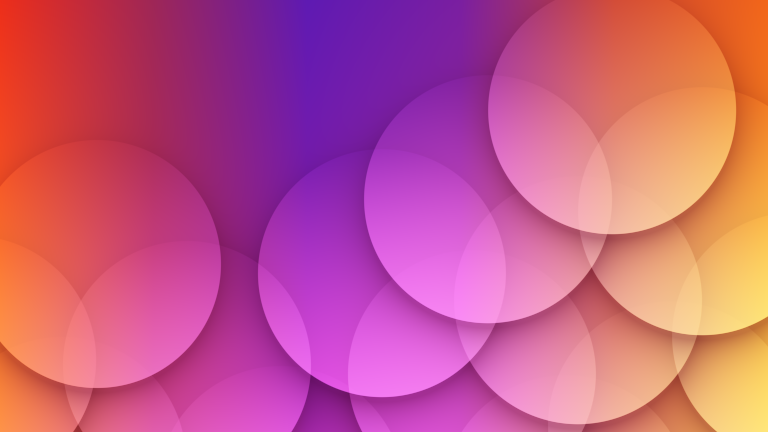
A WebGL 1 fragment shader for this background:

```glsl
precision highp float;
// Translucent overlapping discs with soft shadows over a red, violet and gold gradient.

uniform vec2 u_resolution;

// Lengths are in canvas heights
const float RADIUS = 0.287;
const float SHADOW_DROP = 0.012;
const float SHADOW_BLUR = 0.036;
const float SHADOW_STRENGTH = 0.6;
const float FILL_OPACITY = 0.85;
const float OVERLAP_GLOSS = 0.3;
const vec3 SHADOW_TINT = vec3(0.65, 0.40, 0.55);

// Disc layout: two descending staircases, each head trailing a curved chain
const int CHAINS = 5;
const int LINKS = 3;
const float RIGHT_CHAINS = 3.0;
const vec2 RIGHT_HEAD = vec2(1.417, 0.745);
const vec2 RIGHT_STEP = vec2(-0.308, -0.2234);
const vec2 RIGHT_BEND = vec2(0.0208, 0.0174);
const vec2 LEFT_HEAD = vec2(0.2245, 0.389);
const vec2 LEFT_STEP = vec2(-0.289, -0.222);
const vec2 LINK_STEP = vec2(0.2037, -0.206);
const vec2 LINK_BEND = vec2(0.0046, -0.0278);

// Six evenly spaced colours from left to right
vec3 ramp(float x, vec3 a, vec3 b, vec3 c, vec3 d, vec3 e, vec3 f) {
    float s = x * 5.0;
    vec3 color = mix(a, b, clamp(s, 0.0, 1.0));
    color = mix(color, c, clamp(s - 1.0, 0.0, 1.0));
    color = mix(color, d, clamp(s - 2.0, 0.0, 1.0));
    color = mix(color, e, clamp(s - 3.0, 0.0, 1.0));
    return mix(color, f, clamp(s - 4.0, 0.0, 1.0));
}

vec3 backdrop(vec2 uv) {
    vec3 top = ramp(uv.x,
        vec3(0.93, 0.18, 0.10), vec3(0.62, 0.15, 0.34), vec3(0.37, 0.10, 0.70),
        vec3(0.48, 0.12, 0.63), vec3(0.82, 0.28, 0.20), vec3(0.95, 0.40, 0.10));
    vec3 bottom = ramp(uv.x,
        vec3(1.00, 0.50, 0.20), vec3(0.75, 0.20, 0.35), vec3(0.60, 0.12, 0.65),
        vec3(0.70, 0.20, 0.65), vec3(0.85, 0.30, 0.30), vec3(1.00, 0.70, 0.20));
    return mix(bottom, top, uv.y);
}

vec3 discTint(float x) {
    return ramp(x,
        vec3(1.00, 0.55, 0.22), vec3(0.93, 0.35, 0.75), vec3(0.97, 0.36, 0.97),
        vec3(0.98, 0.42, 0.95), vec3(0.96, 0.70, 0.60), vec3(1.00, 0.92, 0.42));
}

vec2 discCenter(float chain, float link) {
    vec2 head = RIGHT_HEAD + chain * RIGHT_STEP + chain * chain * RIGHT_BEND;
    if (chain > RIGHT_CHAINS - 0.5) {
        head = LEFT_HEAD + (chain - RIGHT_CHAINS) * LEFT_STEP;
    }
    return head + link * LINK_STEP + link * link * LINK_BEND;
}

void main() {
    vec2 uv = gl_FragCoord.xy / u_resolution;
    vec2 p = gl_FragCoord.xy / u_resolution.y;
    float edge = 0.75 / u_resolution.y;
    vec3 color = backdrop(uv);
    vec3 tint = discTint(uv.x);
    float cover = 0.0;

    // Paint from the lowest links up to the chain heads
    for (int j = 0; j < LINKS; j++) {
        for (int i = 0; i < CHAINS; i++) {
            vec2 center = discCenter(float(CHAINS - 1 - i), float(LINKS - 1 - j));
            vec2 q = p - center;
            float disc = 1.0 - smoothstep(-edge, edge, length(q) - RADIUS);
            float glow = clamp(0.5 - 0.5 * q.y / RADIUS, 0.0, 1.0);

            // Shadow outside the disc, strongest below
            float gap = max(length(q + vec2(0.0, SHADOW_DROP)) - RADIUS, 0.0);
            float shadow = exp(-gap / SHADOW_BLUR) * mix(0.35, 1.0, glow);
            shadow *= SHADOW_STRENGTH * (1.0 - disc);
            color *= mix(vec3(1.0), SHADOW_TINT, shadow);

            // Fill fading in downwards, paler where discs overlap
            float fill = disc * glow;
            color = mix(color, tint, fill * FILL_OPACITY);
            color = mix(color, vec3(1.0), fill * cover * OVERLAP_GLOSS);
            cover = max(cover, fill);
        }
    }
    gl_FragColor = vec4(color, 1.0);
}
```
